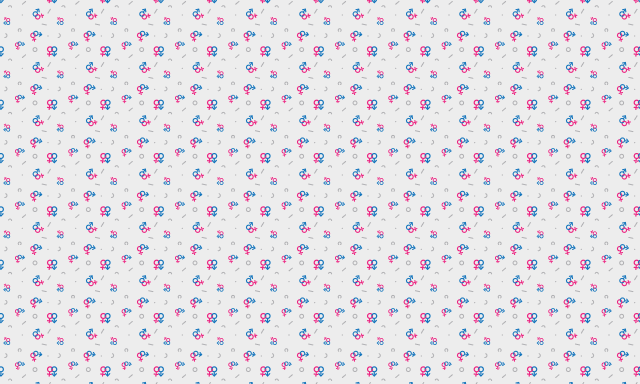
A Shadertoy shader for this pattern:

```glsl
// Tiled pale wallpaper of interlocked pink and blue ring symbols among grey confetti.

const float TILES_ACROSS = 12.0;
const float TILE = 64.0;            // design units per tile
const float STROKE = 0.25;          // symbol half stroke, relative to ring radius
const float REACH = 2.75;           // stem tip, relative to ring radius
const float CONFETTI_STROKE = 0.6;  // confetti half stroke, design units

const vec3 PAPER = vec3(0.93);
const vec3 PINK = vec3(0.93, 0.13, 0.50);
const vec3 BLUE = vec3(0.08, 0.46, 0.74);
const vec3 GREY = vec3(0.69, 0.69, 0.70);

// Symbol pairs: pink ring centre, blue ring centre (y runs down)
const int PAIR_COUNT = 5;
const vec4 RINGS[PAIR_COUNT] = vec4[](
    vec4(60.0, 59.2, 65.1, 59.2),
    vec4(45.2, 20.2, 42.4, 16.8),
    vec4(39.6, 42.4, 43.0, 40.2),
    vec4(9.8, 24.0, 9.8, 27.6),
    vec4(20.6, 53.6, 23.6, 52.4));
// Ring radius, cross direction, arrow direction in degrees
const vec3 STEMS[PAIR_COUNT] = vec3[](
    vec3(2.9, 97.0, 90.0),
    vec3(2.6, -15.0, -55.0),
    vec3(2.6, 75.0, 12.0),
    vec3(1.9, 208.0, 180.0),
    vec3(2.1, 80.0, 8.0));

// Bars and dots: centre, direction in degrees, half length
const int BAR_COUNT = 5;
const vec4 BARS[BAR_COUNT] = vec4[](
    vec4(28.8, 3.4, -40.0, 2.4),
    vec4(59.0, 13.4, -58.0, 2.6),
    vec4(53.0, 29.4, 12.0, 2.4),
    vec4(26.8, 18.0, 0.0, 0.1),
    vec4(57.6, 43.2, 0.0, 0.1));

// Arcs: centre, radius, facing in degrees; half openings in degrees
const int ARC_COUNT = 4;
const vec4 ARCS[ARC_COUNT] = vec4[](
    vec4(42.0, 59.5, 2.3, 0.0),
    vec4(23.6, 36.2, 1.7, -90.0),
    vec4(6.0, 42.6, 2.3, 15.0),
    vec4(12.0, 8.8, 1.9, -80.0));
const float ARC_SPREAD[ARC_COUNT] = float[](180.0, 135.0, 78.0, 72.0);

// Offset from a centre, wrapped so parts cross tile borders
vec2 wrapped(vec2 p, vec2 centre) {
    return mod(p - centre + 0.5 * TILE, TILE) - 0.5 * TILE;
}

// Rotates the frame so the given direction becomes +x
vec2 alongAxis(vec2 p, float degrees) {
    float a = radians(degrees), c = cos(a), s = sin(a);
    return vec2(c * p.x + s * p.y, c * p.y - s * p.x);
}

float segmentDist(vec2 p, vec2 a, vec2 b) {
    vec2 ab = b - a;
    return length(p - a - ab * clamp(dot(p - a, ab) / dot(ab, ab), 0.0, 1.0));
}

float arcDist(vec2 p, float radius, float spread) {
    p.y = abs(p.y);
    if (atan(p.y, p.x) < spread) return abs(length(p) - radius);
    return length(p - radius * vec2(cos(spread), sin(spread)));
}

// Ring with a stem along +x, in units of the ring radius
float ringStemDist(vec2 q) {
    return min(abs(length(q) - 1.0), segmentDist(q, vec2(1.0, 0.0), vec2(REACH, 0.0)));
}

float crossSymbol(vec2 q) {
    q.y = abs(q.y);
    float bar = segmentDist(q, vec2(2.05, 0.0), vec2(2.05, 0.75));
    return min(ringStemDist(q), bar) - STROKE;
}

float arrowSymbol(vec2 q) {
    q.y = abs(q.y);
    float head = segmentDist(q, vec2(REACH, 0.0), vec2(REACH - 0.9, 0.85));
    return min(ringStemDist(q), head) - STROKE;
}

void mainImage(out vec4 fragColor, in vec2 fragCoord) {
    float pixel = TILES_ACROSS * TILE / iResolution.x;
    vec2 p = vec2(fragCoord.x, iResolution.y - fragCoord.y) * pixel;
    vec3 color = PAPER;

    // Grey confetti
    float confetti = TILE;
    for (int i = 0; i < BAR_COUNT; i++) {
        vec2 q = alongAxis(wrapped(p, BARS[i].xy), BARS[i].z);
        confetti = min(confetti, segmentDist(q, vec2(-BARS[i].w, 0.0), vec2(BARS[i].w, 0.0)));
    }
    for (int i = 0; i < ARC_COUNT; i++) {
        vec2 q = alongAxis(wrapped(p, ARCS[i].xy), ARCS[i].w);
        confetti = min(confetti, arcDist(q, ARCS[i].z, radians(ARC_SPREAD[i])));
    }
    color = mix(color, GREY, clamp(0.5 - (confetti - CONFETTI_STROKE) / pixel, 0.0, 1.0));

    // Interlocked symbol pairs
    for (int i = 0; i < PAIR_COUNT; i++) {
        float r = STEMS[i].x;
        vec2 fromPink = wrapped(p, RINGS[i].xy);
        vec2 fromBlue = wrapped(p, RINGS[i].zw);
        float pinkDist = r * crossSymbol(alongAxis(fromPink, STEMS[i].y) / r);
        float blueDist = r * arrowSymbol(alongAxis(fromBlue, STEMS[i].z) / r);
        float pink = clamp(0.5 - pinkDist / pixel, 0.0, 1.0);
        float blue = clamp(0.5 - blueDist / pixel, 0.0, 1.0);

        // Swap the upper ring across the line joining both centres
        vec2 axis = RINGS[i].zw - RINGS[i].xy;
        float side = axis.x * fromPink.y - axis.y * fromPink.x;
        vec3 pinkOver = mix(mix(color, BLUE, blue), PINK, pink);
        vec3 blueOver = mix(mix(color, PINK, pink), BLUE, blue);
        color = side > 0.0 ? pinkOver : blueOver;
    }
    fragColor = vec4(color, 1.0);
}
```
